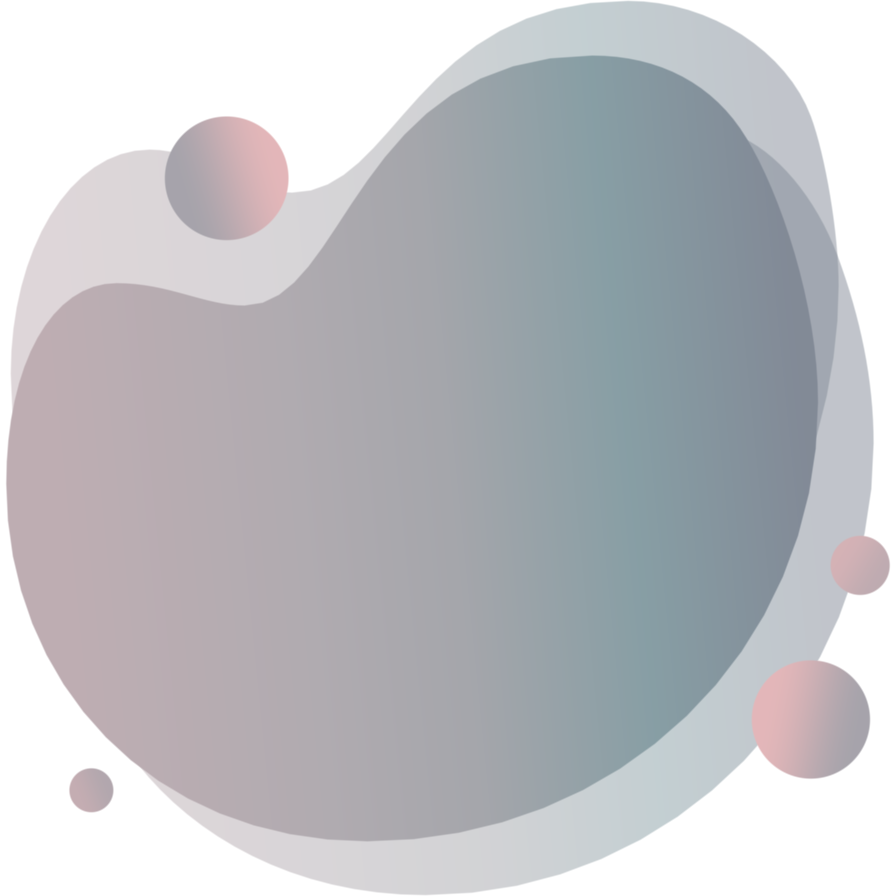
Write a three.js fragment shader that draws this background.

```glsl
varying vec2 vUv;

const float EDGE = 0.0013;
const float PALE_OPACITY = 0.5;
const float GRADIENT_TILT = 0.1;
const int CURVE_STEPS = 16;

const vec3 WHITE = vec3(1.0);
const vec3 ROSE = vec3(0.745, 0.68, 0.70);
const vec3 MAUVE = vec3(0.69, 0.67, 0.69);
const vec3 GREY = vec3(0.645, 0.65, 0.67);
const vec3 TEAL = vec3(0.53, 0.62, 0.645);
const vec3 SLATE = vec3(0.51, 0.54, 0.59);
const vec3 PINK = vec3(0.89, 0.715, 0.725);
const vec3 DUSK = vec3(0.65, 0.64, 0.67);

// Closed outline: distance and inside sign gathered along a moving pen
struct Outline {
  vec2 point;
  vec2 pen;
  float dist2;
  float side;
};

Outline beginOutline(vec2 point, vec2 start) {
  return Outline(point, start, 1e3, 1.0);
}

void curveTo(inout Outline o, vec2 h1, vec2 h2, vec2 end) {
  vec2 start = o.pen;
  for (int i = 1; i <= CURVE_STEPS; i++) {
    float t = float(i) / float(CURVE_STEPS);
    float u = 1.0 - t;
    vec2 next = u * u * u * start + 3.0 * u * t * (u * h1 + t * h2) + t * t * t * end;
    vec2 chord = next - o.pen;
    vec2 rel = o.point - o.pen;
    vec2 gap = rel - chord * clamp(dot(rel, chord) / max(dot(chord, chord), 1e-9), 0.0, 1.0);
    o.dist2 = min(o.dist2, dot(gap, gap));
    if ((o.pen.y > o.point.y) != (next.y > o.point.y)) {
      if (rel.x < chord.x * rel.y / chord.y) o.side = -o.side;
    }
    o.pen = next;
  }
}

float coverage(float d) {
  return 1.0 - smoothstep(-EDGE, EDGE, d);
}

float fillOutline(Outline o) {
  return coverage(o.side * sqrt(o.dist2));
}

// Upper pale blob
float upperBlob(vec2 p) {
  vec2 start = vec2(0.012, 0.583);
  Outline o = beginOutline(p, start);
  curveTo(o, vec2(0.012, 0.720), vec2(0.078, 0.833), vec2(0.167, 0.833));
  curveTo(o, vec2(0.228, 0.833), vec2(0.267, 0.785), vec2(0.326, 0.785));
  curveTo(o, vec2(0.443, 0.785), vec2(0.462, 0.999), vec2(0.701, 0.999));
  curveTo(o, vec2(0.794, 0.999), vec2(0.879, 0.941), vec2(0.905, 0.870));
  curveTo(o, vec2(0.921, 0.827), vec2(0.936, 0.740), vec2(0.936, 0.681));
  curveTo(o, vec2(0.936, 0.479), vec2(0.820, 0.167), vec2(0.443, 0.167));
  curveTo(o, vec2(0.156, 0.167), vec2(0.012, 0.375), start);
  return fillOutline(o);
}

// Lower pale crescent, closed behind the main blob
float lowerBlob(vec2 p) {
  vec2 start = vec2(0.820, 0.850);
  Outline o = beginOutline(p, start);
  curveTo(o, vec2(0.866, 0.833), vec2(0.911, 0.779), vec2(0.935, 0.714));
  curveTo(o, vec2(0.960, 0.646), vec2(0.975, 0.577), vec2(0.975, 0.505));
  curveTo(o, vec2(0.975, 0.232), vec2(0.755, 0.001), vec2(0.475, 0.001));
  curveTo(o, vec2(0.326, 0.001), vec2(0.215, 0.069), vec2(0.154, 0.147));
  curveTo(o, o.pen, start, start);
  return fillOutline(o);
}

// Main opaque blob
float mainBlob(vec2 p) {
  vec2 start = vec2(0.007, 0.460);
  Outline o = beginOutline(p, start);
  curveTo(o, vec2(0.007, 0.596), vec2(0.059, 0.684), vec2(0.130, 0.684));
  curveTo(o, vec2(0.189, 0.684), vec2(0.228, 0.659), vec2(0.273, 0.659));
  curveTo(o, vec2(0.387, 0.659), vec2(0.395, 0.938), vec2(0.661, 0.938));
  curveTo(o, vec2(0.736, 0.938), vec2(0.797, 0.906), vec2(0.833, 0.846));
  curveTo(o, vec2(0.870, 0.786), vec2(0.913, 0.661), vec2(0.913, 0.551));
  curveTo(o, vec2(0.913, 0.271), vec2(0.690, 0.061), vec2(0.410, 0.061));
  curveTo(o, vec2(0.169, 0.061), vec2(0.007, 0.238), start);
  return fillOutline(o);
}

float ramp(float a, float b, float x) {
  return clamp((x - a) / (b - a), 0.0, 1.0);
}

vec3 blobGradient(vec2 p) {
  float x = p.x + GRADIENT_TILT * (p.y - 0.5);
  vec3 color = mix(ROSE, MAUVE, ramp(0.06, 0.33, x));
  color = mix(color, GREY, ramp(0.33, 0.50, x));
  color = mix(color, TEAL, ramp(0.50, 0.70, x));
  return mix(color, SLATE, ramp(0.70, 0.90, x));
}

// Disc shaded from one colour to another along an axis
void paintDisc(inout vec3 color, vec2 p, vec2 center, float radius, vec2 axis, vec3 from, vec3 to) {
  vec2 q = (p - center) / radius;
  vec3 shade = mix(from, to, smoothstep(-0.8, 0.9, dot(q, normalize(axis))));
  color = mix(color, shade, coverage(length(p - center) - radius));
}

void main() {
  vec3 gradient = blobGradient(vUv);
  vec3 color = mix(WHITE, gradient, PALE_OPACITY * upperBlob(vUv));
  color = mix(color, gradient, PALE_OPACITY * lowerBlob(vUv));
  color = mix(color, gradient, mainBlob(vUv));

  paintDisc(color, vUv, vec2(0.253, 0.801), 0.069, vec2(1.0, 0.3), DUSK, PINK);
  paintDisc(color, vUv, vec2(0.905, 0.197), 0.066, vec2(1.0, -0.2), PINK, DUSK);
  paintDisc(color, vUv, vec2(0.960, 0.369), 0.033, vec2(1.0, -0.6), mix(PINK, DUSK, 0.25), mix(PINK, DUSK, 0.6));
  paintDisc(color, vUv, vec2(0.102, 0.118), 0.0245, vec2(1.0, 0.4), mix(PINK, DUSK, 0.5), mix(PINK, DUSK, 0.8));
  gl_FragColor = vec4(color, 1.0);
}
```
